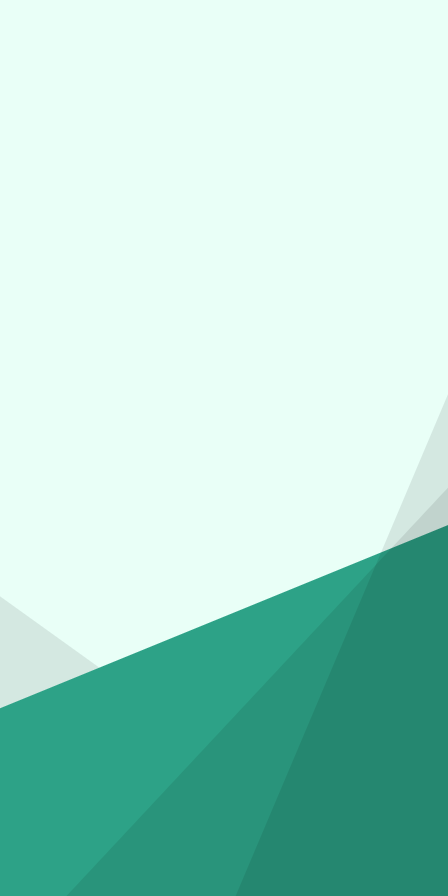
A Shadertoy shader for this background:

```glsl
// Flat geometric backdrop: a pale mint sky above a slanted green slope.
// Every shape is a half-plane with a smoothed edge; translucent black
// half-planes overlap to build the darker facets.

#define SKY_COLOR   vec3(0.912, 1.000, 0.970)
#define SLOPE_COLOR vec3(0.176, 0.637, 0.529)
#define SHADE_ALPHA 0.09
#define CANVAS_SIZE vec2(1.0, 2.0)

// Coverage of the area to the right of the directed line a -> b.
float halfPlane(vec2 p, vec2 a, vec2 b, float pixel) {
    vec2 along = normalize(b - a);
    vec2 rightNormal = vec2(along.y, -along.x);
    return clamp(dot(p - a, rightNormal) / pixel + 0.5, 0.0, 1.0);
}

// Lays translucent black over a colour.
vec3 shade(vec3 color, float coverage) {
    return color * (1.0 - SHADE_ALPHA * coverage);
}

void mainImage(out vec4 fragColor, in vec2 fragCoord) {
    vec2 p = fragCoord / iResolution.xy * CANVAS_SIZE;
    float pixel = CANVAS_SIZE.y / iResolution.y;

    // Sky with the shaded wedge at the left edge
    float leftWedge = halfPlane(p, vec2(0.0, 0.669), vec2(0.2214, 0.510), pixel);
    vec3 color = shade(SKY_COLOR, leftWedge);

    // Opaque green slope
    float slope = halfPlane(p, vec2(0.0, 0.419), vec2(1.0, 0.828), pixel);
    color = mix(color, SLOPE_COLOR, slope);

    // Two overlapping shadows across sky and slope
    float wideShadow = halfPlane(p, vec2(0.1484, 0.0), vec2(1.0, 0.9115), pixel);
    float steepShadow = halfPlane(p, vec2(0.526, 0.0), vec2(1.0, 1.120), pixel);
    color = shade(color, wideShadow);
    color = shade(color, steepShadow);

    fragColor = vec4(color, 1.0);
}
```
